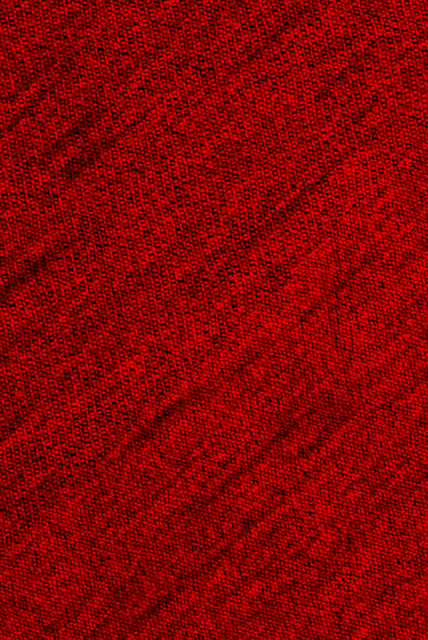
A Shadertoy shader for this texture:

```glsl
float hash(vec2 p) {
    vec3 h = fract(vec3(p.xyx) * vec3(0.1031, 0.1030, 0.0973));
    h += dot(h, h.yzx + 33.33);
    return fract((h.x + h.y) * h.z);
}

float noise(vec2 p) {
    vec2 i = floor(p), f = fract(p);
    f = f * f * (3.0 - 2.0 * f);
    return mix(mix(hash(i), hash(i + vec2(1, 0)), f.x),
               mix(hash(i + vec2(0, 1)), hash(i + vec2(1, 1)), f.x), f.y);
}

// Brightness of the yarn: thin diagonal streaks over a faint falloff
float yarnTone(vec2 p) {
    float along = dot(p, vec2(0.75, 0.66));
    float across = dot(p, vec2(-0.66, 0.75));
    float fine = noise(vec2(along * 9.0, across * 150.0 + 40.0));
    float wide = noise(vec2(along * 2.5 + 7.0, across * 55.0 + 90.0));
    float slub = smoothstep(0.7, 0.95, noise(vec2(along * 5.0 + 3.0, across * 90.0 + 200.0)));
    float glow = 0.07 - 0.16 * length(p - vec2(0.58, 0.7));
    return 0.82 + glow + 0.26 * (fine - 0.5) + 0.1 * (wide - 0.5) - 0.24 * slub;
}

// Courses of yarn run along the diagonal; their legs tilt alternately
float knit(vec2 p, mat2 lattice, float tilt, float zigzag) {
    vec2 home = floor(inverse(lattice) * p);
    float light = 0.0;
    for (int j = -1; j <= 2; j++)
    for (int i = -1; i <= 2; i++) {
        vec2 cell = home + vec2(i, j);
        vec2 jitter = vec2(hash(cell + 311.0), hash(cell + 577.0)) - 0.5;
        vec2 center = lattice * (cell + 0.3 * jitter);
        float side = mod(cell.x, 2.0) * 2.0 - 1.0;
        float angle = tilt + zigzag * side + 0.5 * (hash(cell + 823.0) - 0.5);
        float c = cos(angle), s = sin(angle);
        vec2 d = mat2(c, -s, s, c) * (p - center);
        float thick = noise(vec2(cell.x * 0.3, cell.y) + 700.0);
        float girth = 0.76 + 0.3 * hash(cell + 139.0) + 0.3 * thick;
        float r = length(d / (vec2(0.0050, 0.0030) * girth));
        float tone = yarnTone(center) + 0.36 * (hash(cell + 419.0) - 0.5);
        light = max(light, tone * (1.0 - smoothstep(0.1, 1.45, r)));
    }
    return light;
}

void mainImage(out vec4 fragColor, in vec2 fragCoord) {
    vec2 p = fragCoord / iResolution.y;
    vec2 warped = p + 0.006 * (vec2(noise(p * 16.0), noise(p * 16.0 + 50.0)) - 0.5);

    // Steep stitches above the diagonal seam, flatter ones below it
    float seam = p.y - 0.128 - 0.976 * p.x + 0.02 * (noise(p * 12.0) - 0.5);
    float steep = knit(warped, mat2(0.0055, 0.0048, 0.0014, -0.0070), -0.5, 0.6);
    float flat_ = knit(warped, mat2(0.0055, 0.0048, 0.0066, -0.0018), -0.45, 0.5);
    float light = mix(flat_, steep, smoothstep(-0.003, 0.003, seam));

    // Fibre grain
    light = light * 1.03 + 0.08 * (noise(p * 420.0) - 0.5);
    fragColor = vec4(clamp(light, 0.0, 0.93), 0.0, 0.0, 1.0);
}
```
